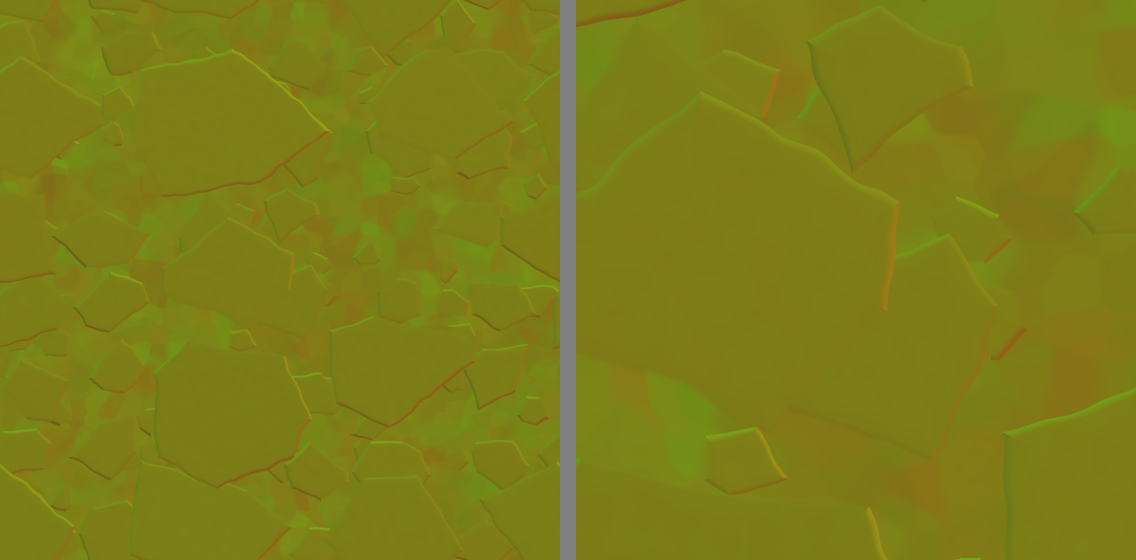
Left: the whole. Right: its middle third, enlarged.
Give the GLSL for this texture map, as a Shadertoy shader.

```glsl
// Slope map of flat, chipped paving stones set in rough faceted soil.
// Slopes are stored as red (x) and green (y). Soil is laid first, then
// three sizes of jittered polygons are painted over it; everything tiles.

const float TAU = 6.28318;

vec3 hash3(vec2 p) {
    vec3 q = fract(p.xyx * vec3(.1031, .1030, .0973));
    q += dot(q, q.yxz + 33.33);
    return fract((q.xxy + q.yzz) * q.zyx);
}

float cornerSlope(vec2 cell, vec2 offset, float period) {
    float a = TAU * hash3(mod(cell, period) + 71.0).x;
    return dot(vec2(cos(a), sin(a)), offset);
}

// Gradient noise that repeats after 'period' cells
float noise(vec2 uv, float period) {
    vec2 p = uv * period, i = floor(p), f = p - i;
    vec2 u = f * f * f * (f * (f * 6.0 - 15.0) + 10.0);
    vec2 e = vec2(1, 0);
    return mix(
        mix(cornerSlope(i, f, period), cornerSlope(i + e, f - e, period), u.x),
        mix(cornerSlope(i + e.yx, f - e.yx, period), cornerSlope(i + 1.0, f - 1.0, period), u.x),
        u.y);
}

// Random slope per Voronoi cell; 'crisp' sets how hard the facets meet
vec2 facets(vec2 uv, float count, float crisp) {
    vec2 p = uv * count, base = floor(p), sum = vec2(0);
    float total = 0.0;
    for (int y = -1; y <= 1; y++)
    for (int x = -1; x <= 1; x++) {
        vec2 cell = base + vec2(x, y);
        vec3 h = hash3(mod(cell, count) + count * 3.0);
        vec3 s = hash3(mod(cell, count) + count * 7.0) - 0.5;
        float w = exp(-crisp * length(cell + 0.15 + 0.7 * h.xy - p));
        sum += w * (s.x * vec2(-0.045, 0.085) + s.yz * vec2(0.05, 0.035));
        total += w;
    }
    return sum / total;
}

vec2 soil(vec2 uv) {
    vec2 warp = vec2(noise(uv, 15.0), noise(uv + 0.37, 15.0));
    float crisp = mix(8.0, 40.0, smoothstep(-0.3, 0.4, noise(uv + 0.6, 11.0)));
    vec2 slope = 0.75 * facets(uv + 0.035 * warp, 17.0, crisp);
    slope += 0.6 * facets(uv + 0.025 * warp.yx, 31.0, crisp);
    slope += vec2(-0.02, 0.03) * noise(uv, 9.0);
    return slope + vec2(-0.001, 0.013);
}

// Paints one layer of stones, one per grid cell, over the slope below
vec2 stones(vec2 slope, vec2 uv, vec2 grid, float share, float size, float bevel) {
    float px = 1.0 / iResolution.y;
    vec2 base = floor(uv * grid);
    for (int y = -1; y <= 1; y++)
    for (int x = -1; x <= 1; x++) {
        vec2 cell = base + vec2(x, y);
        vec2 id = mod(cell, grid) + grid * 5.0;
        vec3 h = hash3(id), k = hash3(id + 43.0);
        if (k.x > share) continue;
        vec2 q = uv * grid - cell - 0.5 - 0.34 * (h.xy - 0.5);
        if (dot(q, q) > 1.0) continue;

        // Nearest side of a random convex polygon
        float radius = size * mix(0.75, 1.15, k.z);
        float sides = 5.0 + floor(h.z * 3.0), dist = -1.0, rim = 0.0;
        vec2 facing = vec2(0);
        for (float i = 0.0; i < sides; i++) {
            vec3 e = hash3(id + vec2(17.0, 29.0) * (i + 1.0));
            float a = TAU * (i + k.y + 0.65 * (e.x - 0.5)) / sides;
            vec2 n = vec2(cos(a), sin(a));
            float d = (dot(n, q) - radius * mix(0.66, 1.1, e.y)) / length(n * grid);
            if (d > dist) {
                dist = d;
                rim = e.z;
                facing = normalize(n * grid);
            }
        }

        // Buried sides are soft, exposed sides have a bright sharp bevel
        float soft = px + 0.005 * (1.0 - smoothstep(0.1, 0.5, rim));
        float cover = 1.0 - smoothstep(-soft, px, dist);
        float edge = smoothstep(-bevel - px, 0.0, dist);
        float shoulder = smoothstep(-4.0 * bevel, 0.0, dist);
        vec2 top = 0.012 * (hash3(id + 91.0).xy - 0.5);
        top += facing * vec2(0.11, 0.14) * (edge * (0.2 + 1.15 * rim * rim) + 0.08 * shoulder);
        slope = mix(slope, top, cover);
    }
    return slope;
}

void mainImage(out vec4 fragColor, in vec2 fragCoord) {
    vec2 uv = fragCoord / iResolution.xy;

    // Slight wobble keeps the stone outlines from being ruler straight
    vec2 chipped = uv + 0.012 * vec2(noise(uv, 11.0), noise(uv + 0.53, 11.0))
                      + 0.004 * vec2(noise(uv, 37.0), noise(uv + 0.29, 37.0));

    vec2 slope = soil(uv);
    slope = stones(slope, chipped, vec2(13, 14), 0.35, 0.38, 0.0035);
    slope = stones(slope, chipped + 0.04, vec2(6, 7), 0.75, 0.38, 0.0045);
    slope = stones(slope, chipped + vec2(0.11, 0.07), vec2(3, 4), 0.85, 0.42, 0.005);

    // Faint grain over everything
    slope += 0.008 * vec2(noise(uv, 41.0), noise(uv + 0.41, 59.0));

    fragColor = vec4(vec2(0.491, 0.492) + slope, 0.09, 1.0);
}
```
